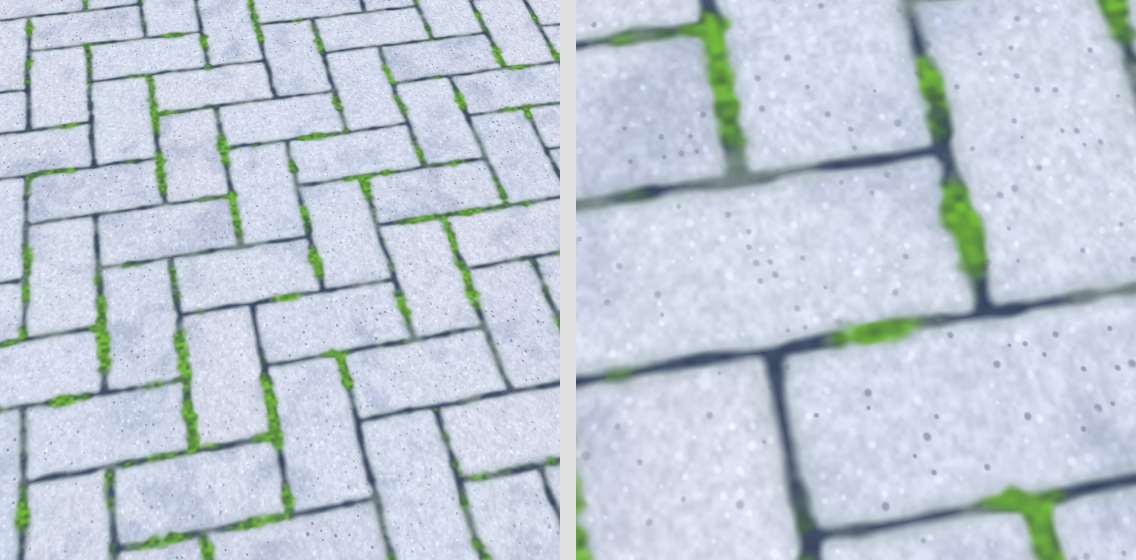
Left, the full canvas; right, a detail of the centre.
A WebGL 1 fragment shader for this texture:

```glsl
precision highp float;
// Herringbone pavement of pale blue-grey pavers in perspective, with mossy joints.

uniform vec2 u_resolution;

const vec3 STONE_LIGHT = vec3(0.835, 0.862, 0.925);
const vec3 STONE_SHADE = vec3(0.69, 0.73, 0.83);
const vec3 STONE_PIT = vec3(0.48, 0.52, 0.61);
const vec3 JOINT_DARK = vec3(0.25, 0.30, 0.40);
const vec3 JOINT_DUST = vec3(0.47, 0.53, 0.53);
const vec3 MOSS_DEEP = vec3(0.30, 0.42, 0.32);
const vec3 MOSS_BRIGHT = vec3(0.43, 0.70, 0.22);
const vec3 EDGE_DUST = vec3(0.62, 0.69, 0.69);

float hash(vec2 p) {
  vec3 q = fract(p.xyx * vec3(0.1031, 0.1030, 0.0973));
  q += dot(q, q.yzx + 33.33);
  return fract((q.x + q.y) * q.z);
}

float noise(vec2 p) {
  vec2 i = floor(p);
  vec2 f = fract(p);
  f = f * f * (3.0 - 2.0 * f);
  return mix(mix(hash(i), hash(i + vec2(1.0, 0.0)), f.x),
             mix(hash(i + vec2(0.0, 1.0)), hash(i + 1.0), f.x), f.y);
}

float fbm(vec2 p) {
  float sum = 0.0;
  float amp = 0.533;
  for (int i = 0; i < 4; i++) {
    sum += amp * noise(p);
    p = mat2(1.6, 1.2, -1.2, 1.6) * p + 17.3;
    amp *= 0.5;
  }
  return sum;
}

// Round soft dots, at most one per cell
float dots(vec2 p, float density) {
  vec2 i = floor(p);
  vec2 centre = 0.35 + 0.3 * vec2(hash(i + 2.3), hash(i + 8.9));
  float radius = 0.15 + 0.2 * hash(i + 5.1);
  float spot = 1.0 - smoothstep(0.3 * radius, radius, length(fract(p) - centre));
  return spot * step(hash(i), density);
}

// Inverse perspective: canvas position (y down) to paver widths on the ground
vec2 groundPosition(vec2 p) {
  const vec2 origin = vec2(0.3177, 0.5625);
  const vec2 axisU = vec2(0.1374, -0.0150);
  const vec2 axisV = vec2(-0.0039, 0.0788);
  const vec2 depth = vec2(0.012, -0.053);
  vec2 a = axisU - depth.x * p;
  vec2 b = axisV - depth.y * p;
  vec2 c = p - origin;
  return vec2(c.x * b.y - c.y * b.x, a.x * c.y - a.y * c.x) / (a.x * b.y - a.y * b.x);
}

// Herringbone cell: offset from the paver centre in xy, paver half size in zw
vec4 herringbone(vec2 p) {
  vec2 cell = floor(p);
  float slot = mod(cell.x - cell.y + 0.5, 4.0);
  bool across = slot > 1.0 && slot < 3.0;
  vec2 halfSize = across ? vec2(1.0, 0.5) : vec2(0.5, 1.0);
  vec2 second = vec2(0.0);
  if (slot > 3.0) second.y = 1.0;
  else if (slot > 2.0) second.x = 1.0;
  return vec4(fract(p) + second - halfSize, halfSize);
}

float roundedBox(vec2 p, vec2 halfSize, float radius) {
  vec2 q = abs(p) - halfSize + radius;
  return length(max(q, 0.0)) + min(max(q.x, q.y), 0.0) - radius;
}

// Cloudy stains, fine grain and scattered pits; every paver has its own tone
vec3 stoneColor(vec2 p, vec2 id) {
  vec2 q = p + 40.0 * vec2(hash(id), hash(id + 7.1));
  float tone = hash(id + 3.7);
  float stain = smoothstep(0.48, 0.85, fbm(q * 2.3) + 0.10 * (tone - 0.5));
  vec3 color = mix(STONE_LIGHT, STONE_SHADE, 0.65 * stain + 0.16 * tone * tone * tone);
  color += 0.075 * (noise(q * vec2(22.0, 16.0)) - 0.5);
  color += 0.065 * (noise(q * vec2(41.0, 30.0)) - 0.5);
  color = mix(color, STONE_PIT, dots(q * vec2(13.0, 10.0), 0.12) * (0.25 + 0.5 * tone));
  color += 0.07 * dots(q * vec2(12.0, 9.0) + 61.0, 0.25);
  return color + vec3(0.012, 0.0, -0.008) * (hash(id + 9.2) - 0.5);
}

vec3 jointColor(vec2 p, float moss) {
  float grain = noise(p * 19.0);
  vec3 soil = mix(JOINT_DARK, JOINT_DUST, smoothstep(0.35, 0.75, fbm(p * 4.0)));
  vec3 plant = mix(MOSS_DEEP, MOSS_BRIGHT, clamp(0.75 * moss + 0.8 * (grain - 0.5), 0.0, 1.0));
  return mix(soil, plant, smoothstep(0.0, 0.6, moss)) + 0.06 * (grain - 0.5);
}

void main() {
  vec2 canvas = gl_FragCoord.xy / u_resolution;
  canvas.y = 1.0 - canvas.y;
  vec2 ground = groundPosition(canvas);
  vec2 wobble = vec2(noise(ground * 3.0), noise(ground * 3.0 + 31.0)) - 0.5;
  vec2 p = ground + 0.03 * wobble;
  vec4 paver = herringbone(p);
  vec2 id = floor((p - paver.xy) * 2.0 + 0.5);
  vec2 inset = paver.zw - abs(paver.xy);
  float upright = smoothstep(-0.03, 0.03, inset.y - inset.x);

  // Moss favours the upright joints and the middle of the pavement
  float centre = 1.0 - smoothstep(0.1, 0.55, length(canvas - vec2(0.45, 0.58)));
  float patches = fbm(ground * 2.1 + 4.0) + 0.08 * upright + 0.10 * centre;
  float moss = smoothstep(0.50, 0.86, patches);
  float spread = moss * (0.005 + 0.06 * noise(ground * 11.0));

  // Paver outline with chipped edges and a dusty rim
  float edge = roundedBox(paver.xy, paver.zw - mix(0.029, 0.034, upright), 0.07);
  edge += 0.03 * (noise(p * 9.0) - 0.5) + spread;
  float softness = 0.026 + 6.0 / u_resolution.y;
  float joint = smoothstep(-softness, softness, edge);
  float rim = smoothstep(-0.09, 0.0, edge);
  vec3 stone = mix(stoneColor(p, id), EDGE_DUST, 0.45 * rim);
  vec3 color = mix(stone, jointColor(ground, moss), joint);
  gl_FragColor = vec4(clamp(color, 0.0, 1.0), 1.0);
}
```
